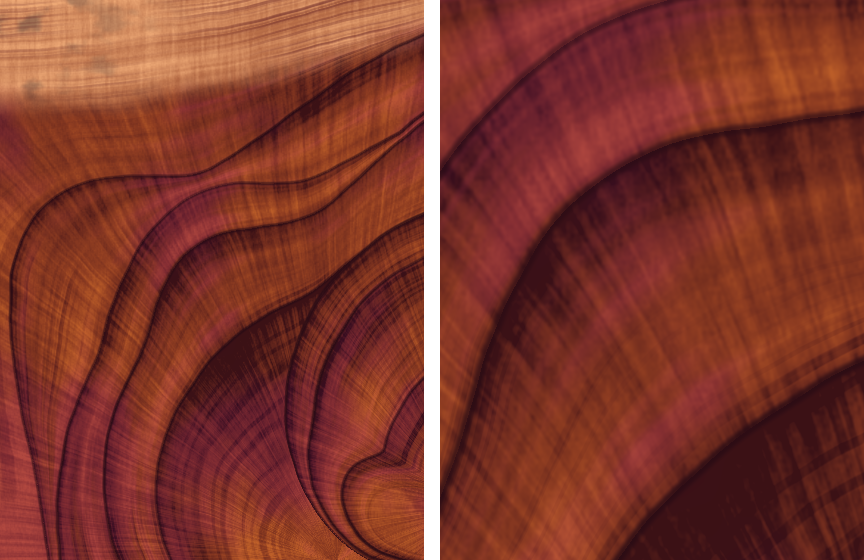
Left: the whole. Right: its middle third, enlarged.
This texture is drawn by a Shadertoy shader. Its source:

```glsl
// Polished wood slab: flowing dark growth rings, radial rays and a pale sapwood edge.

const vec3 PLUM = vec3(0.22, 0.06, 0.11);
const vec3 MAROON = vec3(0.41, 0.15, 0.15);
const vec3 RUSSET = vec3(0.54, 0.22, 0.17);
const vec3 COPPER = vec3(0.71, 0.34, 0.21);
const vec3 TAN = vec3(0.72, 0.43, 0.28);
const vec3 CREAM = vec3(0.93, 0.66, 0.46);

float hash(vec2 p) {
    return fract(sin(dot(p, vec2(12.9898, 78.233))) * 43758.5);
}

float noise(vec2 p) {
    vec2 i = floor(p), f = fract(p);
    f = f * f * (3.0 - 2.0 * f);
    return mix(mix(hash(i), hash(i + vec2(1, 0)), f.x),
               mix(hash(i + vec2(0, 1)), hash(i + vec2(1, 1)), f.x), f.y);
}

float fbm(vec2 p) {
    float sum = 0.0, amp = 0.5;
    for (int i = 0; i < 4; i++) {
        sum += amp * noise(p);
        p = p * 2.03 + 17.3;
        amp *= 0.5;
    }
    return sum / 0.94;
}

// Angle to the left of straight up, and distance from a centre.
vec2 polar(vec2 p) {
    return vec2(atan(-p.x, p.y), length(p));
}

float segment(float x, float lo, float hi) {
    return clamp((x - lo) / (hi - lo), 0.0, 1.0);
}

// Ring radius by angle: a steady slope, one swelling, and a lift to the right.
float ringRadius(float a, float base, float slope, float swell, float centre, float width, float lift, float start) {
    float k = (a - centre) / width, turn = start - a;
    return base + slope * (1.57 - a) + swell * exp(-k * k)
         + lift * 0.5 * (turn + sqrt(turn * turn + 0.003));
}

// Outer ring coordinate; whole numbers are the main rings, 5 is the sapwood edge.
float outerRings(vec2 q, float belowSap) {
    float a = q.x, r = q.y;
    float r1 = ringRadius(a, 0.30, 0.117, 0.0, 0.4, 0.3, 0.40, 0.07);
    float r2 = ringRadius(a, 0.39, 0.143, 0.06, 0.42, 0.22, 0.70, 0.02);
    float r3 = ringRadius(a, 0.495, 0.078, 0.11, 0.38, 0.35, 0.58, 0.08);
    float r4 = ringRadius(a, 0.515, 0.078, 0.234, 0.70, 0.40, 0.58, 0.35);
    r3 = max(r3, r2 + 0.018);
    r4 = max(r4, r3 + 0.012);
    float beyond = max(r - r4, 0.0);
    return segment(r, 0.0, r1) + segment(r, r1, r2) + segment(r, r2, r3) + segment(r, r3, r4)
         + beyond / (beyond + max(belowSap, 0.0) + 1e-4) + 10.0 * max(-belowSap, 0.0);
}

// Share of the way from the knot centre to its rim; rings pinch together at the foot.
float knotShare(vec2 q) {
    float a = max(q.x, 0.0);
    float u = q.y / (0.566 - 0.167 * a + 0.02 * sin(2.2 * a));
    return 1.0 - (1.0 - u) * (1.0 + 3.0 * smoothstep(1.0, 1.95, a));
}

// Thin lines of random place, width and strength along the ring coordinate.
float fineLines(float s, float slope, float freq, float seed) {
    float x = s * freq, aa = slope * freq;
    float id = floor(x);
    float h = hash(vec2(id, seed));
    float d = abs(fract(x) - 0.25 - 0.5 * hash(vec2(id, seed + 5.0)));
    float w = 0.03 + 0.09 * h;
    return h * (1.0 - smoothstep(w, w + aa + 0.04, d)) / (1.0 + 2.0 * aa);
}

void mainImage(out vec4 fragColor, in vec2 fragCoord) {
    vec2 uv = fragCoord / iResolution.y;
    vec2 p = uv + 0.022 * (vec2(fbm(uv * 5.0), fbm(uv * 5.0 + 40.0)) - 0.5);

    // Ring coordinates of the trunk and of the knot that cuts into it
    float belowSap = 0.83 + 0.03 * p.x + 0.19 * p.x * p.x - p.y;
    vec2 trunk = polar(p - vec2(0.60, 0.0));
    vec2 knot = polar(p - vec2(0.86, 0.09));
    float share = knotShare(knot);
    bool inKnot = share < 1.0;
    float s = outerRings(trunk, belowSap);
    float knotRings = 7.0 + segment(share, 0.0, 0.5) + segment(share, 0.5, 0.86) + segment(share, 0.86, 1.0);
    float slopeTrunk = length(vec2(dFdx(s), dFdy(s)));
    float slopeKnot = length(vec2(dFdx(knotRings), dFdy(knotRings)));
    float slope = inKnot ? slopeKnot : slopeTrunk;
    s = inKnot ? knotRings : s;
    vec2 q = inKnot ? knot : trunk;
    float sap = inKnot ? 0.0 : smoothstep(0.055, -0.025, belowSap + 0.05 * (fbm(p * vec2(5, 16)) - 0.5));

    // Main rings: a sharp line, a soft halo, and shade on the inner side
    float nearest = floor(s + 0.5);
    float gap = abs(s - nearest) / max(slope * iResolution.y, 0.5);
    float isMain = (nearest > 0.5 && nearest != 5.0 && nearest != 7.0 && (inKnot || s < 4.6)) ? 1.0 : 0.0;
    float weight = isMain * (0.55 + 0.45 * noise(p * 6.0 + nearest));
    float mainLine = weight * (1.0 - smoothstep(0.0008, 0.0048, gap));
    float halo = weight * exp(-gap * 75.0);
    float shade = smoothstep(0.35, 1.0, fract(s)) * ((s < 4.0 || inKnot) ? 1.0 : 0.25);
    float rim = 1.0 - smoothstep(0.003, 0.011, abs(share - 1.0));

    // Fine rings, rays across them, and the pore grain
    float wobble = s + 0.12 * (fbm(p * 4.0) - 0.5);
    float lines = fineLines(wobble, slope, 7.0, 1.0) + 0.7 * fineLines(wobble, slope, 17.0, 2.0);
    lines *= smoothstep(0.25, 0.65, noise(p * 5.0 + 9.0));
    float bands = noise(vec2(s * 6.0, q.x * 2.5)) + 0.5 * noise(vec2(s * 19.0, q.x * 4.0)) - 0.75;
    float lean = q.x + 0.03 * fbm(p * 3.0);
    float rays = noise(vec2(lean * 95.0, q.y * 9.0)) + 0.7 * noise(vec2(lean * 210.0, q.y * 16.0)) - 0.85;
    float patches = fbm(p * 4.5 + 3.0) - 0.5;
    float grain = noise(uv * 380.0) + noise(uv * vec2(420.0, 130.0)) - 1.0;

    // Heartwood colour
    float tone = 0.79 - 0.40 * shade - 0.22 * halo + 0.36 * bands + 0.26 * rays
               + 0.65 * patches + 0.09 * grain - 0.38 * lines;
    tone -= 0.12 * smoothstep(4.0, 4.2, s) * (inKnot ? 0.0 : 1.0);
    vec3 heart = mix(PLUM, MAROON, segment(tone, 0.0, 0.33));
    heart = mix(heart, RUSSET, segment(tone, 0.33, 0.66));
    heart = mix(heart, COPPER, segment(tone, 0.66, 1.05));
    float hue = fbm(p * vec2(6.0, 5.0) + 21.0) + 0.25 * bands;
    heart *= mix(vec3(1.05, 1.10, 0.76), vec3(0.98, 0.83, 1.18), smoothstep(0.32, 0.68, hue));

    // Sapwood colour with grey stains
    float hatch = noise(vec2(uv.x * 210.0, uv.y * 14.0)) - 0.5;
    float pale = 0.55 + 0.7 * bands + 0.35 * hatch + 0.8 * patches + 0.15 * grain;
    vec3 sapwood = mix(TAN, CREAM, clamp(pale, 0.0, 1.0));
    float stain = smoothstep(0.55, 0.8, fbm(p * vec2(16.0, 24.0))) * smoothstep(0.4, 0.0, p.x);
    sapwood = mix(sapwood, vec3(0.43, 0.32, 0.27), 0.6 * stain);
    sapwood = mix(sapwood, MAROON, clamp(0.6 * lines, 0.0, 0.75));

    vec3 color = mix(heart, sapwood, sap);
    color = mix(color, PLUM * 0.7, 0.85 * max(mainLine, 0.9 * rim));
    fragColor = vec4(clamp(color, 0.0, 1.0), 1.0);
}
```
